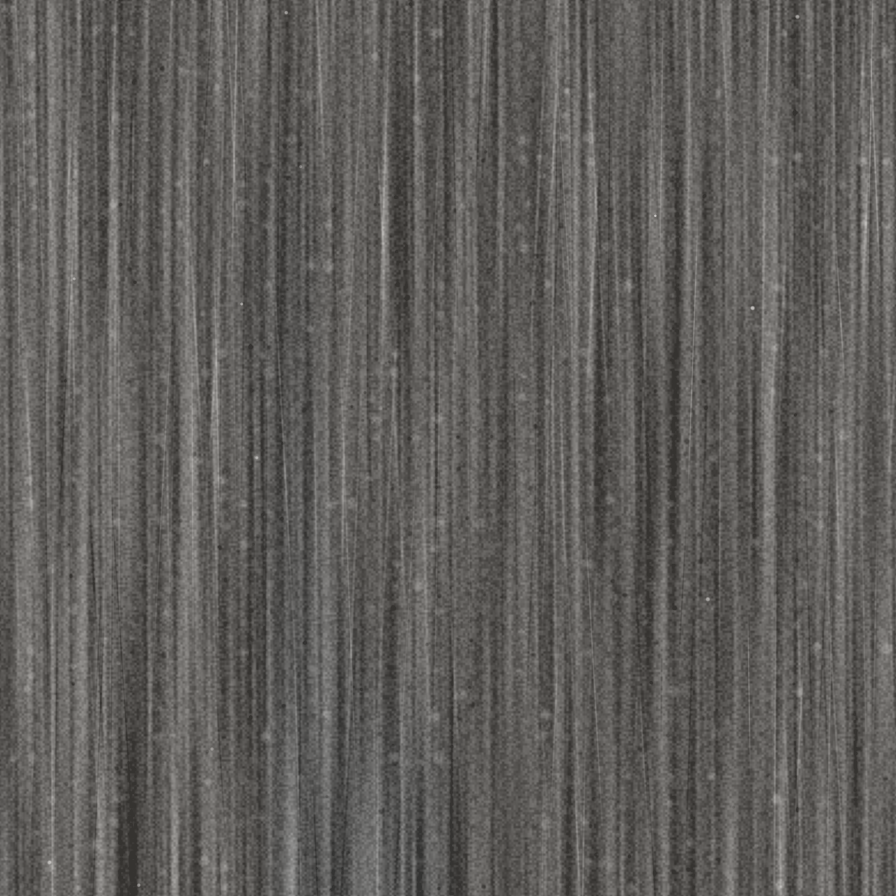
This texture is drawn by a Shadertoy shader. Its source:

```glsl
// Dark brushed grey surface: layers of noise stretched along y form the
// vertical streaks; tilted hairline scratches, soft pale and dark spots
// and a fine grain are added on top.

float hash(vec2 p) {
    return fract(sin(dot(p, vec2(12.9898, 78.233))) * 43758.5453);
}

float noise(vec2 p) {
    vec2 cell = floor(p), f = fract(p);
    f = f * f * (3.0 - 2.0 * f);
    return mix(mix(hash(cell), hash(cell + vec2(1, 0)), f.x),
               mix(hash(cell + vec2(0, 1)), hash(cell + vec2(1, 1)), f.x), f.y);
}

// Noise centred on zero
float signedNoise(vec2 p) {
    return noise(p) - 0.5;
}

// Vertical streaks, from broad bands to fine fibres
float streaks(vec2 uv) {
    float x = uv.x + 0.005 * signedNoise(uv * vec2(7.0, 1.6));
    float sum = 0.05 * signedNoise(vec2(x * 6.0 + 3.0, uv.y * 0.7));
    sum += 0.06 * signedNoise(vec2(x * 23.0 + 17.0, uv.y * 0.9 + 5.0));
    sum += 0.10 * signedNoise(vec2((x + 0.008 * uv.y) * 77.0 + 41.0, uv.y * 1.7 + 9.0));
    sum += 0.16 * signedNoise(vec2((x - 0.010 * uv.y) * 145.0 + 7.0, uv.y * 2.6 + 2.0));
    sum += 0.18 * signedNoise(vec2((x + 0.004 * uv.y) * 240.0 + 29.0, uv.y * 4.0 + 13.0));
    return sum;
}

// Thin, slightly tilted lines, mostly pale, that fade out at both ends
float scratches(vec2 uv, float pixel) {
    float sum = 0.0;
    for (int i = 0; i < 220; i++) {
        float id = float(i);
        vec2 center = vec2(hash(vec2(id, 1.3)), hash(vec2(id, 2.7)));
        float tilt = (hash(vec2(id, 3.1)) - 0.5) * 0.13;
        float halfLength = mix(0.06, 0.32, hash(vec2(id, 4.9)));
        float strength = hash(vec2(id, 5.3));
        float width = mix(0.0012, 0.0026, hash(vec2(id, 6.1))) + 0.3 * pixel;
        vec2 d = uv - center;
        float line = 1.0 - smoothstep(0.0, width, abs(d.x - tilt * d.y));
        float fade = 1.0 - smoothstep(0.2, 1.0, abs(d.y) / halfLength);
        float shade = hash(vec2(id, 7.7)) < 0.25 ? -0.07 : mix(0.04, 0.14, strength * strength);
        sum += line * fade * shade;
    }
    return sum;
}

// One randomly placed round spot in some cells of a grid
float spots(vec2 uv, float cells, float radius, float chance, float seed) {
    vec2 cell = floor(uv * cells);
    vec2 key = cell + seed;
    float size = radius * cells * mix(0.5, 1.0, hash(key + 11.0));
    vec2 center = mix(vec2(size), vec2(1.0 - size), vec2(hash(key + 23.0), hash(key + 37.0)));
    float column = hash(vec2(cell.x, seed));
    float present = step(hash(key), chance * (0.3 + 2.0 * column * column));
    float dist = length(fract(uv * cells) - center);
    return present * (1.0 - smoothstep(0.25 * size, size, dist)) * mix(0.4, 1.0, hash(key + 51.0));
}

void mainImage(out vec4 fragColor, in vec2 fragCoord) {
    vec2 uv = fragCoord / iResolution.y;
    float pixel = 1.0 / iResolution.y;

    float tone = 0.369 + streaks(uv) + scratches(uv, pixel);

    // Soft pale blotches, small dark pits and a few bright specks
    tone += 0.12 * spots(uv, 42.0, 0.0095, 0.13, 3.0);
    tone += 0.08 * spots(uv + 0.013, 65.0, 0.006, 0.08, 19.0);
    tone -= 0.11 * spots(uv, 58.0, 0.005, 0.12, 71.0);
    tone += 0.45 * spots(uv, 40.0, 0.004, 0.0015, 97.0);

    // Fine grain
    tone += 0.14 * signedNoise(uv * 390.0 + 61.0);

    // Warm grey that drifts a little cooler in places
    float cool = smoothstep(0.6, 1.0, noise(uv * vec2(9.0, 1.5) + 31.0));
    vec3 tint = mix(vec3(0.009, 0.0, -0.011), vec3(0.001, 0.0, -0.004), cool);
    fragColor = vec4(clamp(max(tone, 0.2) + tint, 0.0, 1.0), 1.0);
}
```
